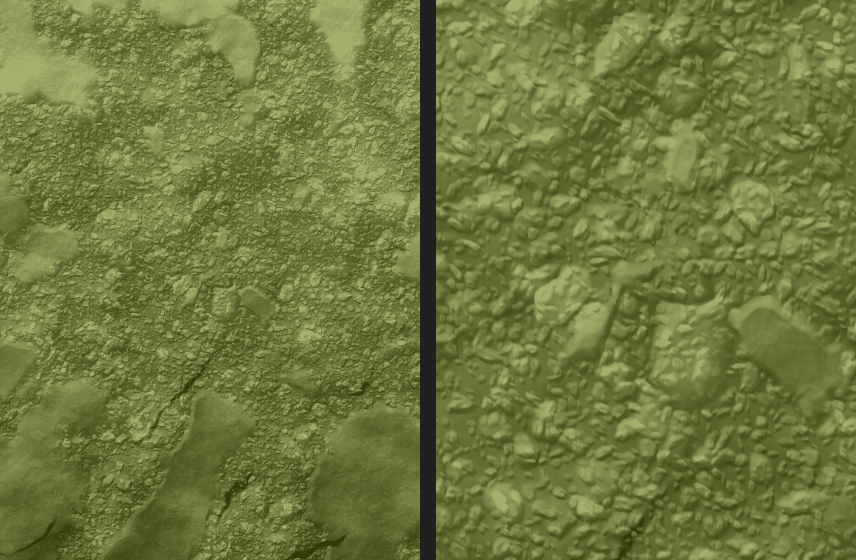
Left, the full canvas; right, a detail of the centre.
Give the GLSL for this texture, as a WebGL 1 fragment shader.

```glsl
precision highp float;
// Crumbled green powder: lit grains and chips between smooth pressed patches and cracks.
uniform vec2 u_resolution;

float hash(vec2 p) {
  vec3 q = fract(p.xyx * vec3(0.1031, 0.1030, 0.0973));
  q += dot(q, q.yzx + 33.33);
  return fract((q.x + q.y) * q.z);
}

float slopeAt(vec2 corner, vec2 offset) {
  float angle = 6.2832 * hash(corner);
  return dot(vec2(cos(angle), sin(angle)), offset);
}

// Gradient noise, about -0.7 to 0.7
float noise(vec2 p) {
  vec2 i = floor(p), f = fract(p);
  vec2 u = f * f * f * (f * (f * 6.0 - 15.0) + 10.0);
  vec2 e = vec2(1.0, 0.0);
  return mix(mix(slopeAt(i, f), slopeAt(i + e, f - e), u.x),
             mix(slopeAt(i + e.yx, f - e.yx), slopeAt(i + 1.0, f - 1.0), u.x), u.y);
}

// Scattered, turned, angular grains: x = height, y = random tone of the top grain
vec2 crumbs(vec2 p, float fill) {
  vec2 best = vec2(0.0, 0.5);
  for (int j = -1; j <= 1; j++) {
    for (int i = -1; i <= 1; i++) {
      vec2 id = floor(p) + vec2(float(i), float(j));
      if (hash(id + 19.3) > fill) continue;
      vec2 rnd = vec2(hash(id), hash(id + 71.7));
      vec2 q = p - id - 0.1 - 0.8 * rnd;
      float angle = 6.2832 * hash(id + 7.1);
      float c = cos(angle), s = sin(angle);
      q = vec2(c * q.x + s * q.y, c * q.y - s * q.x);
      q.y *= mix(1.0, 2.1, hash(id + 3.3));
      float size = mix(0.38, 0.8, rnd.x * hash(id + 41.9));
      float facet = max(0.9 * abs(q.x) + 0.45 * abs(q.y), abs(q.y));
      float d = mix(length(q), facet, 0.6) / size;
      float top = size * (1.0 - smoothstep(0.4, 1.0, d));
      top *= 0.7 + 0.4 * rnd.y + 0.3 * q.x / size;
      if (top > best.x) best = vec2(top, hash(id + 5.7));
    }
  }
  return best;
}

float toneOf(vec2 grain) {
  return (grain.y - 0.5) * smoothstep(0.0, 0.12, grain.x);
}

// Noise drawn out along rays from the middle
float fan(vec2 p, float count) {
  vec2 q = p - vec2(0.38, 0.52);
  float r = length(q);
  return noise(q / (r + 0.08) * count + vec2(2.0 * r, 4.0 - 3.0 * r));
}

// Pressed patches that fan out from the middle
float pressed(vec2 p) {
  float r = length(p - vec2(0.38, 0.52));
  float n = fan(p, 3.4) + 0.4 * noise(p * 10.0) + 0.13 * noise(p * 34.0);
  return smoothstep(0.04, 0.2, n + 0.9 * (r - 0.37));
}

// x = height, y = grain tone, z = how far grains stand above the gaps
vec3 terrain(vec2 p) {
  vec2 w = p + 0.004 * vec2(noise(p * 60.0), noise(p * 60.0 + 9.0));
  float patchy = pressed(w);
  float rough = 1.0 - 0.86 * patchy;
  vec2 lump = crumbs(w * 17.0, 0.3);
  vec2 chip = crumbs(w * 27.0 + 3.0, 0.12);
  vec2 mid = crumbs(w * 40.0 + 5.0, 0.5);
  vec2 small = crumbs(w * 82.0, 0.85);
  vec2 dust = crumbs(w * 150.0 + 8.0, 0.9);
  float grains = 0.65 * lump.x / 17.0 + 0.4 * chip.x / 27.0 + 0.6 * mid.x / 40.0
               + 0.65 * small.x / 82.0 + 0.6 * dust.x / 150.0;
  float ridges = smoothstep(0.1, 0.4, length(p - vec2(0.38, 0.52))) * fan(p, 5.5);
  float land = 0.05 * noise(p * 5.0) + 0.03 * noise(p * 13.0) + 0.04 * ridges
             + 0.02 * patchy + 0.004 * noise(p * 45.0);
  float centre = 1.0 - smoothstep(0.12, 0.4, length(p - vec2(0.38, 0.55)));
  float tone = 0.2 * toneOf(lump) + 0.26 * toneOf(mid) + 0.24 * toneOf(small)
             + 0.32 * centre * smoothstep(0.05, 0.2, chip.x);
  float cover = 0.6 * lump.x + mid.x + 1.1 * small.x + 0.6 * dust.x;
  return vec3(land + rough * grains, rough * tone, rough * (cover - 0.42));
}

// Broken diagonal fissures in the lower half
float fissure(vec2 p) {
  float across = p.y - 0.85 * p.x + 0.07 * noise(p * 7.0) + 0.02 * noise(p * 28.0);
  float line = abs(fract(across * 4.2 + 0.45) - 0.5) / 4.2;
  float open = smoothstep(0.0, 0.25, noise(p * 4.5 + 3.0) + 0.08);
  float width = 0.0075 * open;
  return (1.0 - smoothstep(0.3 * width, width + 0.001, line)) * open
         * (1.0 - smoothstep(0.3, 0.42, p.y));
}

void main() {
  vec2 p = gl_FragCoord.xy / u_resolution.y;
  vec3 ground = terrain(p);

  // Light falls from the upper left
  float reach = 0.0022;
  float slope = (ground.x - terrain(p + reach * vec2(-0.4, 0.92)).x) / reach;
  float lit = slope / sqrt(1.0 + slope * slope);

  float tone = 0.61 + 0.28 * lit + ground.y + 0.36 * ground.z;
  tone += 0.3 * (p.y - 0.5) + 0.26 * noise(p * 4.0 + 6.0) + 0.22 * noise(p * 10.0 + 2.0);
  tone += 0.12 * noise(p * 24.0);
  tone += pressed(p) * (0.04 + 0.45 * (p.y - 0.5));
  tone += 0.08 * noise(p * 210.0) + 0.06 * noise(p * 95.0);
  tone -= 0.55 * fissure(p);

  vec3 shade = vec3(0.23, 0.27, 0.07);
  vec3 pale = vec3(0.60, 0.65, 0.39);
  gl_FragColor = vec4(mix(shade, pale, clamp(tone, -0.1, 1.12)), 1.0);
}
```
